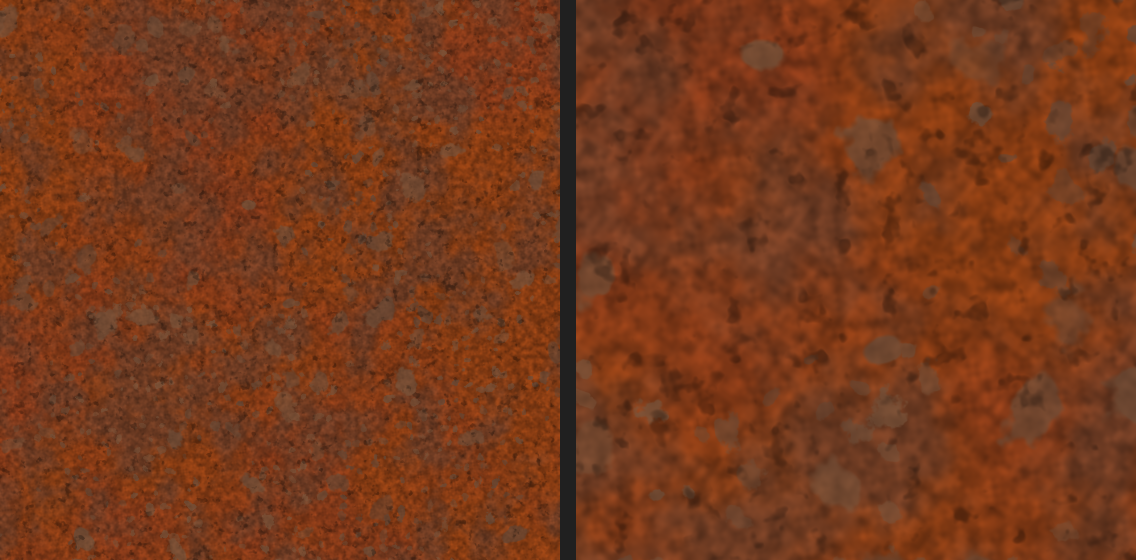
Left: the whole. Right: its middle third, enlarged.
Reproduce this texture procedurally as a Shadertoy shader.

```glsl
// Weathered rust plate: fine orange grain over broad red and brown mottling,
// with clusters of ragged grey-brown flakes. Layered value noise makes the rust;
// jittered cells holding noise-edged, rotated ellipses make the flakes.

#define RUST_ORANGE vec3(0.525, 0.232, 0.070)
#define RUST_RED    vec3(0.505, 0.215, 0.095)
#define STAIN_BROWN vec3(0.410, 0.230, 0.145)
#define FLAKE_DARK  vec3(0.395, 0.265, 0.190)
#define FLAKE_LIGHT vec3(0.465, 0.305, 0.205)
#define GRAIN_SCALE 135.0
#define GRAIN_DEPTH 0.55
#define STAIN_SCALE 17.0
#define FLAKE_LARGE 17.0
#define FLAKE_SMALL 42.0
#define RAGGEDNESS  2.2

vec3 hash3(vec2 p) {
    vec3 q = fract(vec3(p.xyx) * vec3(0.1031, 0.1030, 0.0973));
    q += dot(q, q.yxz + 33.33);
    return fract((q.xxy + q.yzz) * q.zyx);
}

float valueNoise(vec2 p) {
    vec2 cell = floor(p), f = fract(p);
    f = f * f * (3.0 - 2.0 * f);
    float low  = mix(hash3(cell).x, hash3(cell + vec2(1, 0)).x, f.x);
    float high = mix(hash3(cell + vec2(0, 1)).x, hash3(cell + vec2(1, 1)).x, f.x);
    return mix(low, high, f.y);
}

// Layered noise, normalised to 0..1; each octave is turned to hide the lattice
float layeredNoise(vec2 p, int octaves) {
    float sum = 0.0, total = 0.0, weight = 1.0;
    for (int i = 0; i < octaves; i++) {
        sum += weight * valueNoise(p);
        total += weight;
        weight *= 0.55;
        p = mat2(1.6, 1.2, -1.2, 1.6) * p + 17.3;
    }
    return sum / total;
}

// Coverage of scattered flakes, thinned out where the cluster noise is low
float flakes(vec2 uv, float scale, float chance) {
    vec2 p = uv * scale;
    vec2 home = floor(p);
    float ragged = RAGGEDNESS * (layeredNoise(p * 2.3 + 5.0, 4) - 0.5);
    float cover = 0.0;
    for (int y = -1; y <= 1; y++)
    for (int x = -1; x <= 1; x++) {
        vec2 cell = home + vec2(x, y);
        vec3 place = hash3(cell + scale);
        vec3 shape = hash3(cell + scale + 71.0);
        float cluster = smoothstep(0.36, 0.62, layeredNoise(cell / scale * 5.0 + 9.0, 3));
        float present = step(place.z, chance * cluster);
        float angle = 6.2832 * shape.x;
        vec2 axis = vec2(cos(angle), sin(angle));
        vec2 offset = p - cell - mix(vec2(0.15), vec2(0.85), place.xy);
        vec2 local = vec2(dot(offset, axis), dot(offset, vec2(-axis.y, axis.x)) * 1.5);
        float radius = mix(0.22, 0.50, shape.y * shape.y);
        float dist = length(local) / radius + ragged;
        float body = 1.0 - smoothstep(0.70, 1.08, dist);
        cover = max(cover, present * body * mix(0.5, 0.95, shape.z));
    }
    return cover;
}

void mainImage(out vec4 fragColor, in vec2 fragCoord) {
    vec2 uv = fragCoord / iResolution.y;

    // Broad drift between orange and red rust
    float redness = smoothstep(0.36, 0.64, layeredNoise(uv * 3.0 + 2.0, 4));
    vec3 color = mix(RUST_ORANGE, RUST_RED, redness);

    // Dull brown stains, denser in some regions
    float region = layeredNoise(uv * 4.0 + 31.0, 3) - 0.5;
    float stainNoise = layeredNoise(uv * STAIN_SCALE + 50.0, 4) + 0.35 * region;
    color = mix(color, STAIN_BROWN, 0.85 * smoothstep(0.34, 0.74, stainNoise));

    // Flakes in two sizes, with soft tonal variation inside
    float cover = max(flakes(uv, FLAKE_LARGE, 0.48), flakes(uv + 0.37, FLAKE_SMALL, 0.58));
    float tone = smoothstep(0.3, 0.7, layeredNoise(uv * 11.0 + 80.0, 4));
    color = mix(color, mix(FLAKE_DARK, FLAKE_LIGHT, tone), cover);

    // Fine grain, calmer on the flakes, and sparse dark pits
    float grain = layeredNoise(uv * GRAIN_SCALE, 2) - 0.5;
    color *= 1.0 + GRAIN_DEPTH * grain * mix(1.0, 0.35, cover);
    float pits = smoothstep(0.64, 0.82, layeredNoise(uv * 75.0 + 11.0, 3));
    color *= 1.0 - 0.28 * pits;

    fragColor = vec4(color, 1.0);
}
```
